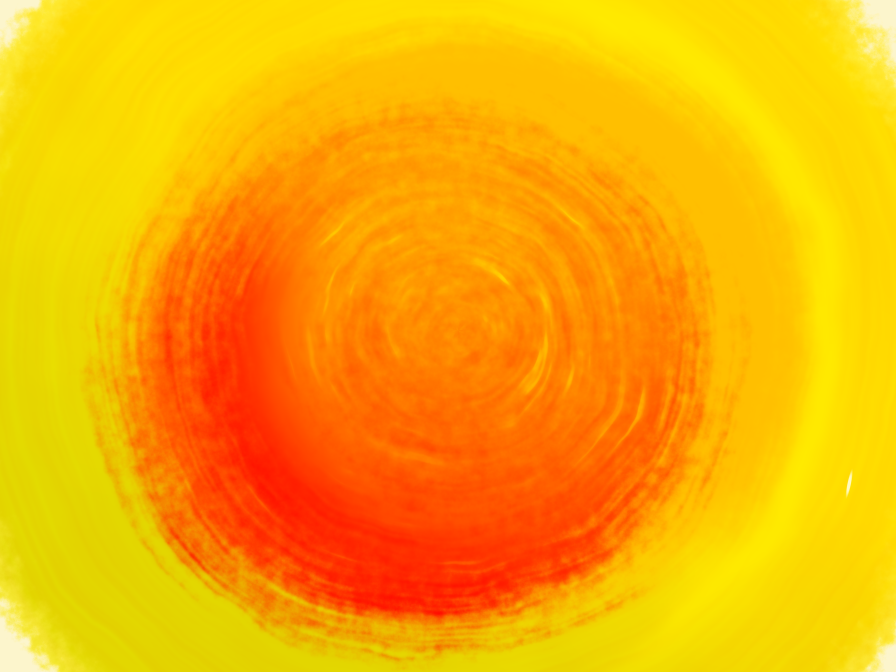
This background is drawn by a Shadertoy shader. Its source:

```glsl
// A glowing orange disc painted on yellow with circular brush strokes.
// Soft ellipses lay down the pigment, noise stretched along polar arcs makes
// the bristle marks, and fine noise roughens edges and bare paper corners.

float hash(vec2 p) {
    p = fract(p * vec2(0.1031, 0.1137));
    p += dot(p, p.yx + 33.33);
    return fract((p.x + p.y) * p.x * 17.0);
}

// Value noise whose x axis repeats, so it can wrap around a circle.
float noise(vec2 p, float period) {
    vec2 i = floor(p), f = fract(p);
    f = f * f * (3.0 - 2.0 * f);
    float x0 = mod(i.x, period), x1 = mod(i.x + 1.0, period);
    return mix(mix(hash(vec2(x0, i.y)), hash(vec2(x1, i.y)), f.x),
               mix(hash(vec2(x0, i.y + 1.0)), hash(vec2(x1, i.y + 1.0)), f.x), f.y);
}

float fbm(vec2 p) {
    float sum = 0.0, amp = 0.5;
    for (int i = 0; i < 5; i++) {
        sum += amp * noise(p + 40.0, 4096.0);
        p = mat2(1.6, 1.2, -1.2, 1.6) * p + 7.3;
        amp *= 0.5;
    }
    return sum - 0.48;
}

// Bristle marks: long in angle, thin in radius.
float bristles(vec2 p) {
    float turn = atan(p.y, p.x) / 6.28318 + 0.5;
    float r = length(p), sum = 0.0;
    for (float k = 1.0; k < 4.0; k++)
        sum += (noise(vec2(turn * 9.0 * k, r * 62.0 * k + 11.0 * k), 9.0 * k) - 0.5) / sqrt(k);
    return sum;
}

void mainImage(out vec4 fragColor, in vec2 fragCoord) {
    vec2 p = (fragCoord - 0.5 * iResolution.xy) / iResolution.y;
    float cloud = fbm(p * 5.0);
    float grain = fbm(p * 75.0);
    vec2 bent = p + 0.07 * vec2(fbm(p * 3.5 + 9.0), fbm(p * 3.5 + 23.0));
    float marks = bristles(bent);
    float rough = 0.10 * cloud + 0.10 * grain + 0.06 * marks;

    // Yellow ground, olive toward the lower left
    float warmth = smoothstep(-0.65, 0.2, p.x * 0.7 + p.y + 0.2 * cloud);
    vec3 color = mix(vec3(0.89, 0.83, 0.0), vec3(1.0, 0.86, 0.0), warmth);
    color.g += 0.05 * cloud + 0.025 * marks;

    // Golden halo, strongest above and to the right
    float halo = length((p - vec2(0.02, 0.01)) / vec2(0.53, 0.46)) + rough * 0.6;
    color = mix(color, vec3(1.0, 0.75, 0.0), (1.0 - smoothstep(0.86, 1.06, halo)) * (0.3 + 0.7 * warmth));

    // Bright lemon sweep around the right side
    float radius = length(p - vec2(0.01, -0.01));
    float sweep = exp(-pow((radius - 0.55 + 0.08 * cloud) / 0.027, 2.0));
    sweep *= smoothstep(-0.1, 0.65, dot(normalize(p + 1e-4), vec2(0.95, 0.3)));
    color = mix(color, vec3(1.0, 0.93, 0.0), 0.75 * sweep);

    // Orange disc, deepening downward
    float disc = length((p - vec2(-0.055, -0.05)) / vec2(0.48, 0.425)) + rough * 1.3;
    float body = 1.0 - smoothstep(0.76, 1.05, disc);
    float depth = smoothstep(-0.42, 0.30, p.y + 0.08 * p.x + 0.08 * cloud);
    vec3 orange = vec3(1.0, mix(0.29, 0.67, depth), 0.0);
    orange.g -= 0.07 * exp(-pow((radius - 0.34) / 0.06, 2.0));

    // Red crescent on the lower left of the disc
    vec2 arm = p - vec2(0.02, -0.035);
    float facing = dot(normalize(arm + 1e-4), vec2(-0.8, -0.6));
    float crescent = exp(-pow((length(arm) - 0.335 + 0.5 * rough) / 0.075, 2.0));
    crescent *= smoothstep(0.05, 0.85, facing + 0.4 * cloud);
    orange.g = mix(orange.g, 0.13, 0.85 * crescent);

    // Raised paint: ridges catch yellow, grooves stay dark
    float patches = smoothstep(-0.25, 0.2, fbm(p * 7.0 + 31.0));
    orange.g += 0.13 * marks * (0.4 + 0.6 * patches) + 0.13 * grain;
    orange.g += 0.12 * smoothstep(0.38, 0.75, marks) * patches;
    color = mix(color, orange, body);

    // Ragged bare paper in the corners
    float paper = length(p - vec2(0.0, -0.005)) + 0.10 * cloud + 0.05 * grain;
    color = mix(color, vec3(1.0, 0.94, 0.30), 0.8 * smoothstep(0.71, 0.79, paper));
    color = mix(color, vec3(0.99, 0.96, 0.80), smoothstep(0.765, 0.80, paper));

    // Thin unpainted fleck near the right edge
    vec2 fleck = p - vec2(0.597, -0.22);
    fleck.x -= 0.2 * fleck.y;
    float chip = 1.0 - smoothstep(0.5, 1.2, length(fleck / vec2(0.003, 0.02)));
    color = mix(color, vec3(1.0, 0.98, 0.75), chip);

    fragColor = vec4(clamp(color, 0.0, 1.0), 1.0);
}
```
